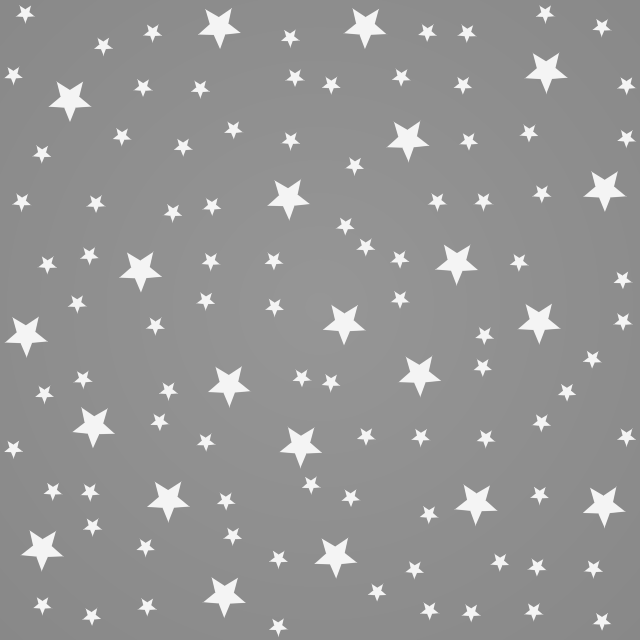
This pattern is drawn by a three.js fragment shader. Its source:

```glsl
// Pale five-pointed stars in two sizes, one tip down, scattered on a soft grey glow.
// Each grid cell holds one jittered star; neighbours push each other apart so that
// none touch, and large stars are spread evenly by a sheared, randomised lattice.

varying vec2 vUv;

const vec3 GLOW_CENTER = vec3(0.588);
const vec3 GLOW_RIM    = vec3(0.535);
const vec3 STAR_COLOR  = vec3(0.957);
const vec2 GLOW_POS    = vec2(0.5, 0.52);
const float GLOW_RADIUS = 0.7;

const vec2 GRID = vec2(10.0, 11.0);   // columns and rows of stars
const float JITTER = 0.76;            // share of a cell a star may wander in
const float MAX_SHIFT = 0.7;          // furthest drift from the cell center
const float SMALL_RADIUS = 0.0150;
const float LARGE_RADIUS = 0.0348;
const float VALLEY = 0.44;            // inner radius relative to the tips
const float MAX_TILT = 0.04;          // radians
const float MARGIN = 0.006;           // gap kept to the canvas border
const float SMALL_GAP = 0.062;        // spacing between two small stars
const float LARGE_EXTRA = 0.038;      // added spacing for each large star
const float EDGE = 0.001;             // half width of the smoothed outline
const float SECTOR = 1.256637;        // a fifth of a turn

vec2 hash2(vec2 p) {
  vec3 h = fract(p.xyx * vec3(0.1031, 0.1030, 0.0973));
  h += dot(h, h.yzx + 33.33);
  return fract((h.xx + h.yz) * h.zy);
}

// 1.0 for large stars: one in every five cells along a column, never adjacent
float isLarge(vec2 cell) {
  float slot = cell.y + 2.0 * cell.x;
  float group = floor((slot + 0.5) / 5.0);
  float pick = floor(2.0 * hash2(vec2(cell.x, group) + 71.0).x);
  return 1.0 - step(0.5, abs(slot - 5.0 * group - pick));
}

vec2 jitteredCenter(vec2 cell) {
  return (cell + 0.5 + JITTER * (hash2(cell + 17.0) - 0.5)) / GRID;
}

bool outsideGrid(vec2 cell) {
  return any(lessThan(cell, vec2(0.0))) || any(greaterThanEqual(cell, GRID));
}

// Jittered center after one step of repulsion, kept inside the canvas
vec2 starCenter(vec2 cell, float large, float radius) {
  vec2 start = jitteredCenter(cell);
  vec2 push = vec2(0.0);
  for (int j = -1; j <= 1; j++) {
    for (int i = -1; i <= 1; i++) {
      vec2 other = cell + vec2(float(i), float(j));
      if ((i == 0 && j == 0) || outsideGrid(other)) continue;
      vec2 away = start - jitteredCenter(other);
      float gap = SMALL_GAP + LARGE_EXTRA * (large + isLarge(other));
      float dist = max(length(away), 0.0001);
      push += away / dist * 0.5 * max(gap - dist, 0.0);
    }
  }
  vec2 home = (cell + 0.5) / GRID;
  vec2 limit = MAX_SHIFT / GRID;
  vec2 center = home + clamp(start + push - home, -limit, limit);
  return clamp(center, vec2(radius + MARGIN), vec2(1.0 - radius - MARGIN));
}

// Signed distance to the edges of a star with one tip pointing down
float starDistance(vec2 p, float radius, float tilt) {
  float angle = atan(p.x, -p.y) + tilt;
  angle = abs(mod(angle + 0.5 * SECTOR, SECTOR) - 0.5 * SECTOR);
  vec2 folded = length(p) * vec2(cos(angle), sin(angle));
  vec2 tip = vec2(radius, 0.0);
  vec2 valley = radius * VALLEY * vec2(cos(0.5 * SECTOR), sin(0.5 * SECTOR));
  vec2 side = valley - tip;
  return dot(folded - tip, normalize(vec2(side.y, -side.x)));
}

void main() {
  // Radial background
  float glow = clamp(distance(vUv, GLOW_POS) / GLOW_RADIUS, 0.0, 1.0);
  vec3 color = mix(GLOW_CENTER, GLOW_RIM, glow);

  // Nearest star among the surrounding cells
  vec2 home = floor(vUv * GRID);
  float nearest = 1.0;
  for (int j = -1; j <= 1; j++) {
    for (int i = -1; i <= 1; i++) {
      vec2 cell = home + vec2(float(i), float(j));
      if (outsideGrid(cell)) continue;
      float large = isLarge(cell);
      float radius = mix(SMALL_RADIUS, LARGE_RADIUS, large);
      vec2 offset = vUv - starCenter(cell, large, radius);
      float tilt = MAX_TILT * (2.0 * hash2(cell + 43.0).x - 1.0);
      nearest = min(nearest, starDistance(offset, radius, tilt));
    }
  }

  color = mix(color, STAR_COLOR, 1.0 - smoothstep(-EDGE, EDGE, nearest));
  gl_FragColor = vec4(color, 1.0);
}
```
